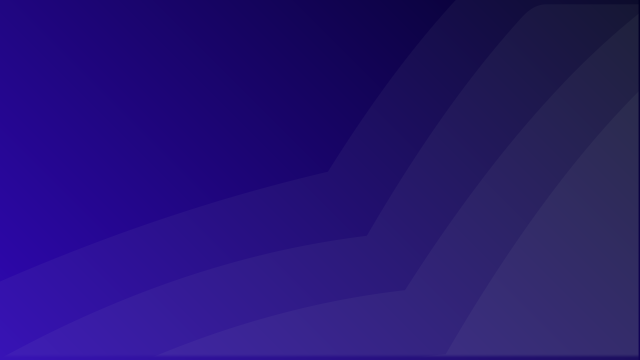
Reproduce this background procedurally as a Shadertoy shader.

```glsl
// Translucent pale sheets stacked over a diagonal violet-to-midnight gradient.
// Each sheet lies under two parabolic arcs, a low hill and a steep wing, that
// meet at a knee; thin margins at the canvas border leave the gradient bare.

const float ASPECT = 16.0 / 9.0;              // design space: 16/9 wide, 1 high
const vec3 VIOLET = vec3(0.190, 0.032, 0.710);
const vec3 MIDNIGHT = vec3(0.010, 0.004, 0.140);
const vec3 SHEET_TINT = vec3(0.88, 1.00, 0.82);
const float SHEET_ALPHA = 0.043;
const float RIGHT_MARGIN = 0.004;
const float BOTTOM_MARGIN = 0.015;
const float TOP_MARGIN = 0.012;
const float CORNER_ROUNDING = 0.035;
const int SHEETS = 4;

// Hill start, shared knee and wing end of every sheet, back to front
const vec2 HILL_START[SHEETS] = vec2[SHEETS](
    vec2(0.000, 0.218), vec2(0.023, 0.016), vec2(0.417, 0.005), vec2(0.810, -0.090));
const vec2 KNEE[SHEETS] = vec2[SHEETS](
    vec2(0.911, 0.523), vec2(1.019, 0.345), vec2(1.125, 0.194), vec2(1.238, 0.016));
const vec2 WING_END[SHEETS] = vec2[SHEETS](
    vec2(1.266, 1.000), vec2(1.458, 0.961), vec2(1.778, 0.965), vec2(1.778, 0.750));
// Rise of the hill (x) and the wing (y) above their chords
const vec2 BULGE[SHEETS] = vec2[SHEETS](
    vec2(0.023, 0.023), vec2(0.052, 0.035), vec2(0.027, 0.063), vec2(0.018, 0.049));

// Height at x of the parabola through a and b
float arcHeight(float x, vec2 a, vec2 b, float bulge) {
    float t = (x - a.x) / (b.x - a.x);
    return mix(a.y, b.y, t) + 4.0 * bulge * t * (1.0 - t);
}

float smoothMin(float a, float b, float k) {
    float h = max(k - abs(a - b), 0.0) / k;
    return min(a, b) - 0.25 * h * h * k;
}

// Antialiased coverage of the region where field is positive
float coverage(float field) {
    float width = max(length(vec2(dFdx(field), dFdy(field))), 1e-5);
    return clamp(field / width + 0.5, 0.0, 1.0);
}

void mainImage(out vec4 fragColor, in vec2 fragCoord) {
    vec2 p = fragCoord / iResolution.xy * vec2(ASPECT, 1.0);

    // Diagonal backdrop
    vec3 color = mix(VIOLET, MIDNIGHT, (p.x + p.y) / (ASPECT + 1.0));

    // Border masks
    float rightMask = coverage(ASPECT - RIGHT_MARGIN - p.x);
    float bottomMask = smoothstep(0.3 * BOTTOM_MARGIN, 1.2 * BOTTOM_MARGIN, p.y);

    // Overlapping sheets
    for (int i = 0; i < SHEETS; i++) {
        float hill = arcHeight(p.x, HILL_START[i], KNEE[i], BULGE[i].x);
        float wing = arcHeight(p.x, KNEE[i], WING_END[i], BULGE[i].y);
        float top = max(hill, wing);
        // The second sheet flattens just below the upper border
        if (i == 1) top = smoothMin(top, 1.0 - TOP_MARGIN, CORNER_ROUNDING);
        float mask = coverage(top - p.y) * rightMask;
        if (i > 0) mask *= bottomMask;
        color = mix(color, SHEET_TINT, SHEET_ALPHA * mask);
    }

    fragColor = vec4(color, 1.0);
}
```
